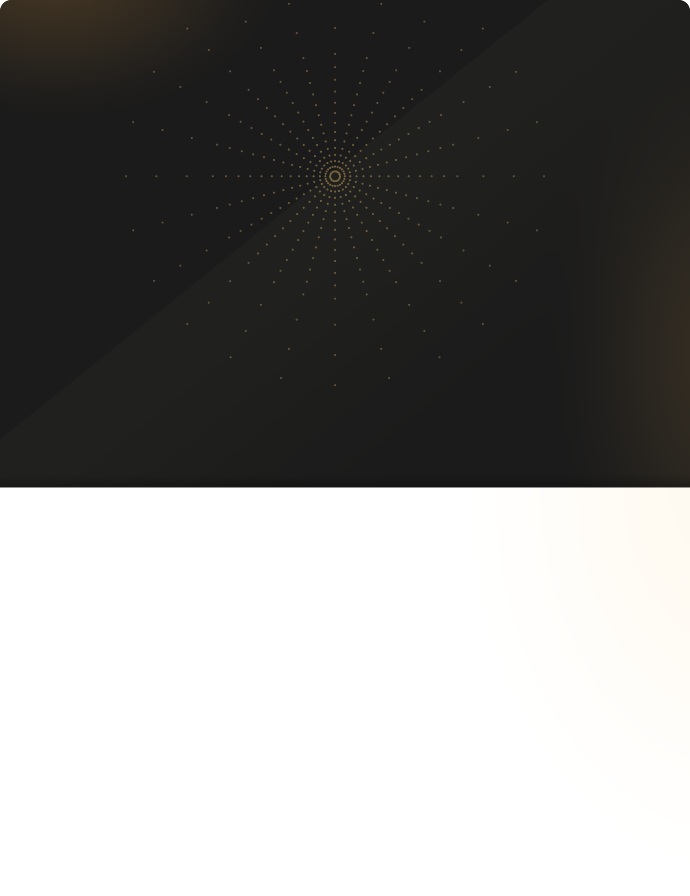
Reproduce this background procedurally as a WebGL 1 fragment shader.

```glsl
precision highp float;

uniform vec2 u_resolution;

const vec3 CHARCOAL = vec3(0.105, 0.105, 0.106);
const vec3 GOLD = vec3(0.74, 0.60, 0.34);

// Soft elliptical falloff: 1 at the centre, 0 at the rim
float glow(vec2 p, vec2 center, vec2 radius) {
    return 1.0 - smoothstep(0.0, 1.0, length((p - center) / radius));
}

// Ring spacing widens outward, then becomes even
float ringRadius(float n) {
    return n < 13.5 ? 0.0071 + n * (0.0065 + 0.000507 * n)
                    : 0.2150 + 0.0439 * (n - 14.0);
}

// Dots on 24 spokes, folded into a single sector
float dotBurst(vec2 d, float px) {
    float sector = radians(15.0);
    float angle = mod(atan(d.y, d.x + 1e-6) + 0.5 * sector, sector) - 0.5 * sector;
    vec2 q = length(d) * vec2(cos(angle), sin(angle));
    float cover = 0.0;
    for (int i = 0; i < 17; i++) {
        float n = float(i);
        float dist = length(q - vec2(ringRadius(n), 0.0));
        float mark = 1.0 - smoothstep(0.0015 - 0.5 * px, 0.0015 + 0.5 * px, dist);
        cover = max(cover, mark * mix(0.55, 0.40, n / 16.0));
    }
    return cover;
}

vec3 darkPanel(vec2 p, float px) {
    // Diagonal sheen, fading toward the right
    float diagonal = (p.y + 0.802 * p.x - 0.637) / 1.282;
    float sheen = smoothstep(-px, px, diagonal) * (1.0 - smoothstep(0.0, 0.45, diagonal));
    vec3 color = CHARCOAL + vec3(0.022, 0.022, 0.012) * sheen;

    // Warm corner and right edge
    color += vec3(0.150, 0.100, 0.030) * glow(p, vec2(0.08, -0.05), vec2(0.36, 0.24));
    color += vec3(0.100, 0.072, 0.030) * glow(p, vec2(1.06, 0.51), vec2(0.28, 0.50));

    color = mix(color, GOLD, dotBurst(p - vec2(0.4856, 0.2555), px));

    // Shade along the lower edge
    return color * (1.0 - 0.22 * smoothstep(0.685, 0.707, p.y));
}

vec3 lightPanel(vec2 p) {
    float warmth = glow(p, vec2(1.06, 0.70), vec2(0.42, 0.62));
    return vec3(1.0) - vec3(0.0, 0.022, 0.060) * warmth;
}

void main() {
    // Width is 1; y runs down from the top edge
    float px = 1.0 / u_resolution.x;
    vec2 p = vec2(gl_FragCoord.x, u_resolution.y - gl_FragCoord.y) * px;

    // Panel with rounded upper corners
    float corner = 0.016;
    vec2 inset = vec2(abs(p.x - 0.5) - 0.5 + corner, corner - p.y);
    float edge = length(max(inset, 0.0)) - corner;
    float bottom = p.y - 0.7065;
    float panel = 1.0 - smoothstep(-0.5 * px, 0.5 * px, max(edge, bottom));

    gl_FragColor = vec4(mix(lightPanel(p), darkPanel(p, px), panel), 1.0);
}
```
